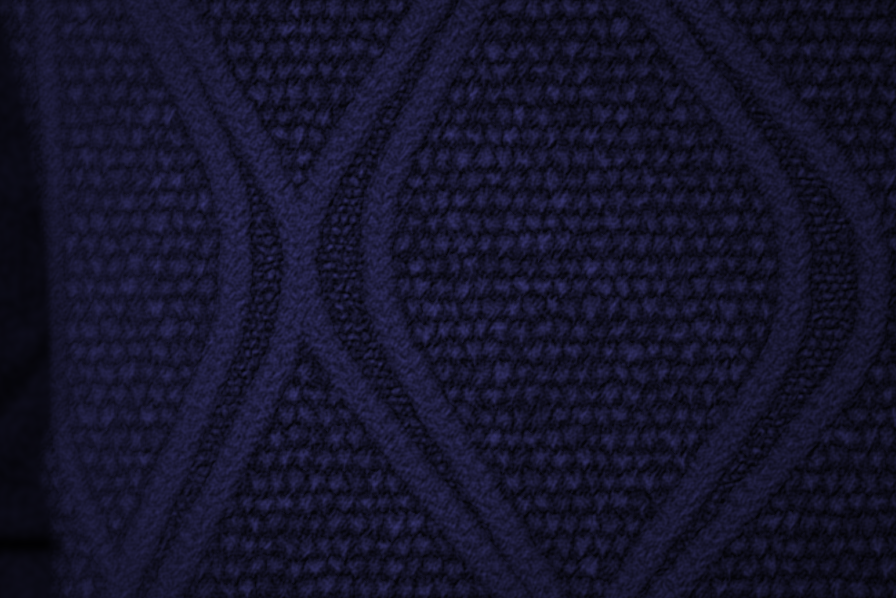
Reproduce this texture procedurally as a WebGL 1 fragment shader.

```glsl
precision highp float;
// Dark navy cable-knit cloth: raised strands frame large panels of moss stitch.
// Each strand is a smooth bent line x = f(y); strands, stitches and yarn fibres
// form one height field, which is lit from the upper left and then vignetted.

uniform vec2 u_resolution;

const vec3 YARN = vec3(0.124, 0.120, 0.255);
const vec3 SHADOW = vec3(0.030, 0.029, 0.062);
const float STRAND_HALF_WIDTH = 0.029;
const float STRAND_STITCH = 0.023;
const vec2 MOSS_CELL = vec2(0.033, 0.036);
const vec2 PURL_CELL = vec2(0.018, 0.016);
const float BEND_SOFTNESS = 0.005;
const float FIBRE_DEPTH = 0.36;
const float LIGHT_STEP = 0.0032;
const vec2 LIGHT_DIR = vec2(-0.55, 0.83);

vec2 gradientAt(vec2 cell) {
  vec3 k = fract(cell.xyx * vec3(0.1031, 0.1030, 0.0973));
  k += dot(k, k.yzx + 33.33);
  float a = 6.2832 * fract((k.x + k.y) * k.z);
  return vec2(cos(a), sin(a));
}

float noise(vec2 p) {
  vec2 i = floor(p), f = fract(p);
  vec2 u = f * f * f * (f * (f * 6.0 - 15.0) + 10.0);
  vec2 e = vec2(1.0, 0.0);
  float low = mix(dot(gradientAt(i), f), dot(gradientAt(i + e), f - e), u.x);
  float high = mix(dot(gradientAt(i + e.yx), f - e.yx),
                   dot(gradientAt(i + 1.0), f - 1.0), u.x);
  return mix(low, high, u.y);
}

// Smooth ramp (x) and its derivative (y).
vec2 ramp(float t) {
  float r = sqrt(t * t + BEND_SOFTNESS);
  return 0.5 * vec2(t + r, 1.0 + t / r);
}

// Signed distance to a strand, upright between yLow and yHigh, slanted beyond.
float strand(vec2 p, float x, float yHigh, float yLow, float slopeUp, float slopeDown) {
  vec2 up = ramp(p.y - yHigh), down = ramp(yLow - p.y);
  float slope = slopeUp * up.y - slopeDown * down.y;
  return (p.x - x - slopeUp * up.x - slopeDown * down.x) / sqrt(1.0 + slope * slope);
}

// Rounded strand covered by two columns of slanted stitches.
float strandHeight(float d, float y) {
  float t = d / STRAND_HALF_WIDTH;
  float body = max(1.0 - t * t, 0.0);
  float stitch = 0.5 + 0.5 * cos(6.2832 * (y / STRAND_STITCH - 0.9 * t));
  float groove = 1.0 - 0.18 * exp(-t * t * 30.0);
  return sqrt(body) * groove * (0.72 + 0.28 * stitch);
}

// Staggered bumps with small dark pits where the stitches meet.
float bumps(vec2 q, float vee) {
  q.y += vee * abs(fract(2.0 * q.x) - 0.5);
  float row = floor(q.y);
  q.x += 0.5 * mod(row, 2.0);
  vec2 f = fract(q) - 0.5;
  float size = 1.0 + 0.7 * noise(vec2(floor(q.x), row) * 0.73 + 9.5);
  return size * exp(-dot(f * f, vec2(5.5, 7.0)));
}

// Short hairs that lean left or right from patch to patch.
float fibres(vec2 p) {
  vec2 a = vec2(p.x + 0.7 * p.y, p.y - 0.7 * p.x);
  vec2 b = vec2(p.x - 0.7 * p.y, p.y + 0.7 * p.x);
  float side = smoothstep(-0.12, 0.12, noise(p * vec2(42.0, 30.0) + 7.0));
  float hairs = mix(noise(a * vec2(125.0, 42.0)), noise(b * vec2(125.0, 42.0) + 17.0), side);
  return hairs + 0.75 * noise(p * 165.0 + 31.0);
}

float knitHeight(vec2 p) {
  vec2 w = p + 0.012 * vec2(noise(p * 19.0), noise(p * 19.0 + 50.0))
             + 0.007 * vec2(noise(p * 46.0 + 80.0), noise(p * 46.0 + 20.0));
  // Strands, from left to right
  vec2 s = mix(p, w, 0.5);
  float rim = strand(s, 0.088, 0.72, 0.27, -0.05, 0.43);
  float d1 = strand(s, 0.405, 0.68, 0.48, -0.53, -0.43);
  float d2 = strand(s, 0.503, 0.63, 0.46, -0.58, 0.77);
  float d3 = strand(s, 0.500, 0.65, 0.45, 0.64, -0.50);
  float d4 = strand(s, 0.618, 0.67, 0.48, 0.53, 0.62);
  float d5 = strand(s, 1.345, 0.65, 0.44, -0.74, -0.70);
  float d6 = strand(s, 1.480, 0.64, 0.42, -0.88, -0.87);
  // Panels of moss stitch, with fine purl channels between the strands
  float channel = max(min(d1, -max(d2, d3)), max(min(min(d2, d3), -d4), min(d5, -d6)));
  float moss = 0.02 + 0.82 * bumps(w / MOSS_CELL, 0.36);
  float purl = 0.06 + 0.58 * bumps(w / PURL_CELL, 0.0);
  float ground = mix(moss, purl, smoothstep(-0.005, 0.005, channel));
  float nearest = min(min(min(abs(d1), abs(d2)), min(abs(d3), abs(d4))),
                      min(min(abs(d5), abs(d6)), abs(rim) + 0.009));
  ground *= mix(0.35, 1.0, smoothstep(0.020, 0.046, nearest));
  float raised = strandHeight(nearest, s.y);
  return max(ground, 0.80 * raised) + FIBRE_DEPTH * fibres(p);
}

void main() {
  vec2 p = gl_FragCoord.xy / u_resolution.y;
  float h = knitHeight(p);
  float facing = h - knitHeight(p + LIGHT_STEP * LIGHT_DIR);
  float relief = 0.33 + 0.98 * h + 0.50 * facing;
  // The cloth curves out of focus on the left
  relief = mix(0.86, relief, mix(0.55, 1.0, smoothstep(0.1, 0.5, p.x)));
  // Broad light, strongest left of the centre
  vec2 away = (p - vec2(0.56, 0.53)) / vec2(1.22, 0.92);
  float light = 0.34 + 0.76 * exp(-1.1 * dot(away, away));
  light *= 1.0 + 0.08 * noise(p * 4.0);
  vec3 cloth = YARN * max(relief, 0.16) * light;
  // Outline of the cloth, with a dim sleeve behind it
  float rise = max(p.y - 0.4, 0.0) / 0.6;
  float dip = (p.y - 0.22) / 0.06;
  float edge = 0.083 - 0.095 * rise * rise - 0.018 * exp(-dip * dip);
  float fold = abs(p.y - 0.33 - 1.2 * p.x);
  vec3 sleeve = SHADOW * (1.2 + 0.6 * noise(p * 12.0) + 0.4 * noise(p * 60.0));
  sleeve *= mix(0.55, 1.0, smoothstep(0.0, 0.05, fold));
  cloth *= mix(0.55, 1.0, smoothstep(-0.01, 0.045, p.x - edge));
  vec3 color = mix(sleeve, cloth, smoothstep(-0.009, 0.009, p.x - edge));
  // Dark crease at the lower left
  float crease = exp(-pow(abs(p.y - 0.09) / 0.016, 2.0)) * (1.0 - smoothstep(0.07, 0.12, p.x));
  gl_FragColor = vec4(color * (1.0 - 0.85 * crease), 1.0);
}
```
